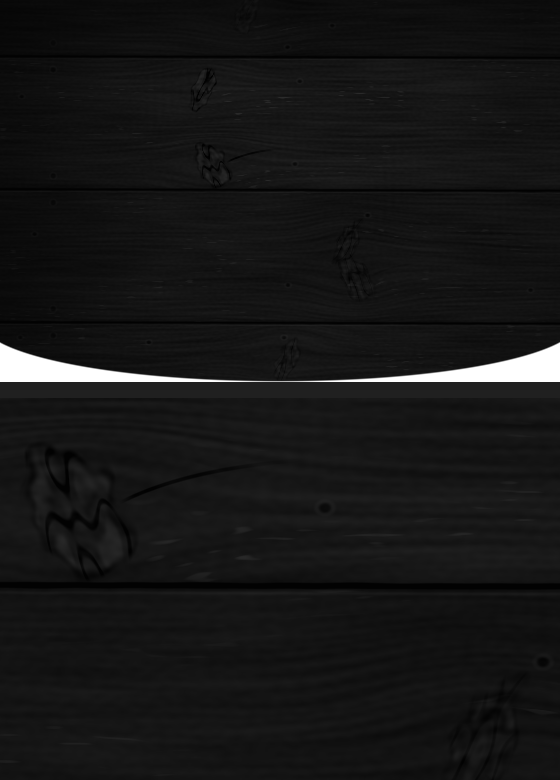
Top: the whole. Bottom: its middle third, enlarged.
Write a WebGL 1 fragment shader that draws this texture.

```glsl
precision highp float;

// Black timber wall: four wide horizontal planks, cut below by a white curve.
// Stretched gradient noise makes the grain, which bends around two knots per
// plank; seams, nails, pits, flecks and a soft light are layered over it.

uniform vec2 u_resolution;

const float ASPECT = 1.463;            // canvas width in units of its height
const float PITCH = 0.348;             // plank height
const float TOP_SEAM = 0.853;
const float SEAM_TILT = 0.003;
const float SEAM_HALF = 0.0026;
const vec3 WOOD = vec3(0.074);
const vec3 GAP = vec3(0.006);
const vec3 PAPER = vec3(1.0);
const vec2 CURVE_CENTER = vec2(0.731, 0.158);
const vec2 CURVE_RADII = vec2(0.78, 0.156);
const float NAIL_X = 0.139;
const float NAIL_OFFSET = 0.035;       // distance of a nail from its seam
const float NAIL_RADIUS = 0.008;
// Per plank, top to bottom
const vec4 PLANK_TONE = vec4(0.87, 1.08, 0.95, 1.0);
const vec4 KNOT_X = vec4(0.646, 0.53, 0.908, 0.75);
const vec4 KNOT_HIGH = vec4(0.34, 0.76, 0.60, 0.72);
const vec4 KNOT_LOW = vec4(0.92, 0.18, 0.33, 0.20);
const vec4 KNOT_DEPTH = vec4(0.25, 1.0, 0.45, 0.5);

float hash(vec2 p) {
  return fract(sin(dot(p, vec2(127.1, 311.7))) * 43758.547);
}

float corner(vec2 cell, vec2 offset) {
  float a = 6.2832 * hash(cell);
  return dot(vec2(cos(a), sin(a)), offset);
}

// Gradient noise, about -0.7 to 0.7
float noise(vec2 p) {
  vec2 i = floor(p), f = p - i;
  vec2 w = f * f * f * (f * (f * 6.0 - 15.0) + 10.0);
  vec2 e = vec2(1.0, 0.0);
  float low = mix(corner(i, f), corner(i + e.xy, f - e.xy), w.x);
  float high = mix(corner(i + e.yx, f - e.yx), corner(i + e.xx, f - e.xx), w.x);
  return mix(low, high, w.y);
}

// Value of a per-plank constant
float pick(vec4 list, float row) {
  return dot(list, vec4(lessThan(abs(vec4(0.0, 1.0, 2.0, 3.0) - row), vec4(0.5))));
}

void main() {
  float px = 1.0 / u_resolution.y;
  vec2 p = gl_FragCoord.xy / u_resolution * vec2(ASPECT, 1.0);

  // Plank layout
  float t = (TOP_SEAM - SEAM_TILT * p.x - p.y) / PITCH;
  float row = floor(t) + 1.0;
  vec2 q = vec2(p.x, (1.0 - fract(t)) * PITCH);
  float seam = (fract(t + 0.5) - 0.5) * PITCH;   // positive below a seam
  float depth = pick(KNOT_DEPTH, row);
  vec2 seed = vec2(row * 17.3, row * 9.1);

  // Knots: bend the grain, add rings, splits and a trailing crack
  float bend = 0.0, mark = 0.0;
  for (int i = 0; i < 2; i++) {
    float side = float(i);
    float level = mix(pick(KNOT_HIGH, row), pick(KNOT_LOW, row), side);
    vec2 d = q - vec2(pick(KNOT_X, row) + 0.025 * side, level * PITCH);
    bend -= d.y * 0.75 * exp(-dot(d * vec2(8.0, 11.0), d * vec2(8.0, 11.0)));
    vec2 s = vec2(d.x + 0.35 * d.y * (2.0 * side - 1.0), d.y);
    float r = length(s / vec2(0.027 + 0.014 * side, 0.058));
    r += 0.45 * noise(q * 38.0 + seed + side);
    float core = 1.0 - smoothstep(0.75, 1.15, r);
    float split = abs(noise(s * vec2(48.0, 17.0) + seed + 5.0 * side));
    mark += core * (0.13 * sin(11.0 * r) + 0.55 * noise(s * 95.0 + seed));
    mark -= core * depth * 0.85 * (1.0 - smoothstep(0.02, 0.10, split));
    mark += core * depth * 0.45 * smoothstep(0.22, 0.40, split);
    mark -= 0.35 * depth * (1.0 - smoothstep(0.0, 0.16, abs(r - 0.95)));
    float path = 0.055 * (1.0 - exp(-(d.x - 0.02) / 0.09));
    float span = smoothstep(0.035, 0.05, d.x) * (1.0 - smoothstep(0.08, 0.21, d.x));
    float crack = 1.0 - smoothstep(0.0008, 0.0016 + px, abs(d.y - path));
    mark -= 0.8 * crack * span * side * depth * depth;
  }

  // Grain: broad stains, growth lines and fine fibres
  vec2 g = q + vec2(0.0, bend + 0.012 * noise(q * vec2(2.2, 7.0) + seed));
  float stain = noise(q * vec2(3.0, 9.0) + seed);
  float lines = sin(480.0 * g.y + 5.0 * noise(g * vec2(2.0, 28.0) + seed));
  float fibre = noise(g * vec2(7.0, 150.0) + seed);
  float band = noise(g * vec2(2.0, 55.0) + seed + 40.0);
  float weave = noise(p * vec2(90.0, 170.0));
  float growth = smoothstep(-0.3, 0.4, noise(q * vec2(1.5, 11.0) + seed + 8.0));
  float shade = 1.0 + 0.22 * stain + 0.09 * lines * growth
              + 0.32 * fibre + 0.24 * band + 0.16 * weave + mark;

  // Pale flecks where the surface is worn
  float worn = smoothstep(0.0, 0.4, noise(q * vec2(3.5, 14.0) + seed + 21.0));
  float fleck = smoothstep(0.30, 0.5, noise(g * vec2(26.0, 190.0) + seed + 3.0));
  shade += 0.8 * fleck * worn * mix(0.5, 1.0, depth);

  // Small scattered pits
  vec2 cell = floor(p * 6.0);
  vec2 spot = (cell + 0.2 + 0.6 * vec2(hash(cell + 3.0), hash(cell + 7.0))) / 6.0;
  float pit = length((p - spot) * vec2(0.8, 1.0));
  float present = step(0.78, hash(cell + 11.0));
  shade -= 0.55 * present * (1.0 - smoothstep(0.002, 0.0045 + px, pit));
  shade += 0.3 * present * (1.0 - smoothstep(0.0, 0.002 + px, abs(pit - 0.006)));

  // Nail heads on both sides of each seam
  vec2 nail = vec2(p.x - NAIL_X, abs(seam) - NAIL_OFFSET);
  float head = length(nail);
  shade -= 0.4 * (1.0 - smoothstep(NAIL_RADIUS - px, NAIL_RADIUS + px, head));
  shade += 0.35 * (1.0 - smoothstep(0.0, 0.002 + px, abs(head - NAIL_RADIUS)));

  // Light falls off to the left, the top and a little to the right
  float light = mix(0.58, 1.06, smoothstep(-0.05, 0.5, p.x));
  light *= mix(1.0, 0.74, smoothstep(0.78, 1.0, p.y));
  light *= mix(1.0, 0.88, smoothstep(1.1, ASPECT, p.x));
  vec3 color = WOOD * max(shade, 0.08) * light * pick(PLANK_TONE, row);

  // Seams: dark gap, soft shadow and a lit lower lip
  float ragged = seam + 0.0012 * noise(vec2(p.x * 22.0, row));
  color *= 1.0 - 0.4 * exp(-abs(seam) / 0.006);
  color += 0.035 * light * exp(-pow((ragged - 0.0065) / 0.0016, 2.0));
  float gap = 1.0 - smoothstep(SEAM_HALF - px, SEAM_HALF + px, abs(ragged));
  color = mix(color, GAP, gap);

  // White area below the curved lower edge
  vec2 n = (p - CURVE_CENTER) / CURVE_RADII;
  n.y = min(n.y, 0.0);
  float edge = (dot(n, n) - 1.0) / max(length(2.0 * n / CURVE_RADII), 0.001);
  color = mix(color, PAPER, smoothstep(-px, px, edge));

  gl_FragColor = vec4(color, 1.0);
}
```
